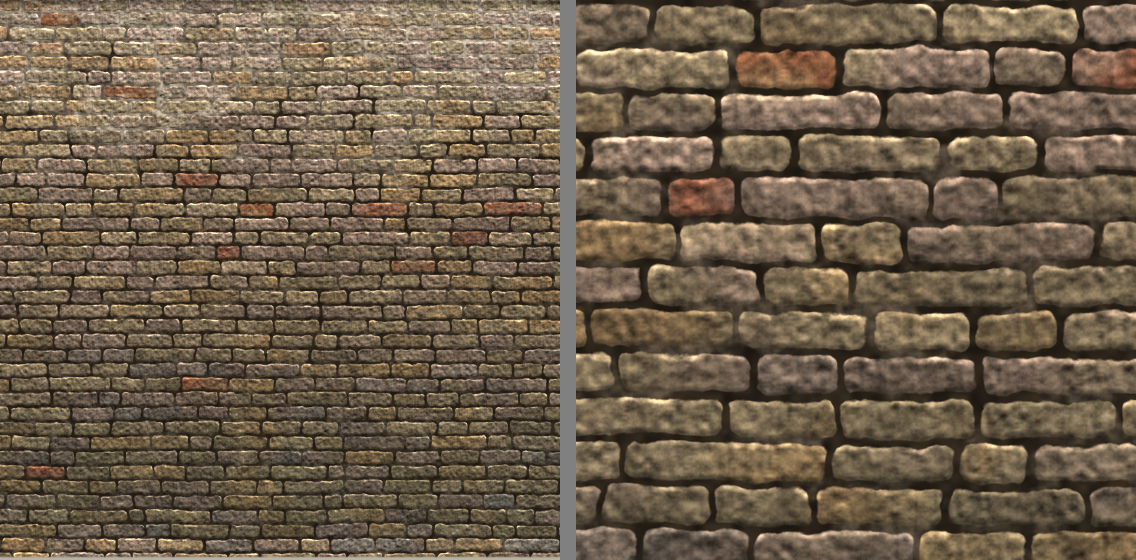
Left, the full canvas; right, a detail of the centre.
This texture is drawn by a Shadertoy shader. Its source:

```glsl
// Weathered brick wall: irregular courses, pale and limey above, sooty below.

const float COURSE = 0.0261;       // height of one course
const float TOP_GAP = 0.021;       // height of the cut course at the top
const float LAST_COURSE = 36.0;
const float BRICKS = 13.0;         // bricks across, long and short mixed
const float LENGTH_JITTER = 0.62;
const float JOINT = 0.0015;        // half width of a joint
const float CORNER = 0.0055;
const float ROUGHNESS = 0.0058;    // wobble of the brick outlines
const float GRAIN = 0.6;
const float TINT = 0.6;            // strength of the colour of single bricks
const float RED_SHARE = 0.025;

const vec3 WALL_TOP = vec3(0.60, 0.535, 0.455);
const vec3 WALL_MIDDLE = vec3(0.475, 0.41, 0.34);
const vec3 WALL_BOTTOM = vec3(0.37, 0.335, 0.28);
const vec3 JOINT_DARK = vec3(0.16, 0.13, 0.095);
const vec3 JOINT_LIME = vec3(0.69, 0.64, 0.57);
const vec3 BRICK_RED = vec3(0.48, 0.27, 0.18);
const vec3 SILL = vec3(0.72, 0.69, 0.63);
const vec3 OCHRE = vec3(1.12, 1.00, 0.74);
const vec3 OLIVE = vec3(0.99, 0.99, 0.86);
const vec3 MAUVE = vec3(1.00, 0.94, 0.98);
const vec3 SLATE = vec3(0.80, 0.88, 1.00);
const vec3 RUST = vec3(1.14, 0.90, 0.72);

float hash(vec2 p) {
    return fract(sin(dot(p, vec2(127.1, 311.7))) * 43758.5453);
}

float noise(vec2 p) {
    vec2 i = floor(p), f = fract(p);
    f = f * f * (3.0 - 2.0 * f);
    return mix(mix(hash(i), hash(i + vec2(1, 0)), f.x),
               mix(hash(i + vec2(0, 1)), hash(i + vec2(1, 1)), f.x), f.y);
}

float fbm(vec2 p) {
    float sum = 0.0, amp = 0.5;
    for (int i = 0; i < 4; i++) {
        sum += amp * noise(p);
        p = p * 2.03 + 17.3;
        amp *= 0.5;
    }
    return sum / 0.9375;
}

// Position of the k-th upright joint of a course, in brick units
float jointAt(float k, float row) {
    return k + LENGTH_JITTER * (hash(vec2(mod(k, BRICKS), row + 7.0)) - 0.5);
}

float roundedBox(vec2 p, vec2 halfSize, float radius) {
    vec2 q = abs(p) - halfSize + radius;
    return length(max(q, 0.0)) + min(max(q.x, q.y), 0.0) - radius;
}

vec3 brickTint(float pick, float height) {
    vec3 warm = mix(OCHRE, RUST, smoothstep(0.72, 0.98, height) * 0.7);
    vec3 cool = mix(SLATE, MAUVE, smoothstep(0.1, 0.6, height));
    vec3 tint = mix(warm, OLIVE, smoothstep(0.15, 0.42, pick));
    tint = mix(tint, MAUVE, smoothstep(0.45, 0.7, pick));
    return mix(tint, cool, smoothstep(0.65, 0.85, pick));
}

void mainImage(out vec4 fragColor, in vec2 fragCoord) {
    vec2 uv = fragCoord / iResolution.xy;
    float pixel = 1.0 / iResolution.y;

    // Courses sag a little; joints wander
    vec2 p = uv;
    p.y += 0.004 * (noise(uv * vec2(11.0, 16.0)) - 0.5);
    p += ROUGHNESS * (vec2(fbm(uv * 80.0), fbm(uv * 80.0 + 41.0)) - 0.5);

    // Find the brick
    float course = (1.0 - p.y - TOP_GAP) / COURSE;
    float row = floor(course);
    float shift = 0.5 * mod(row, 2.0) + 0.4 * hash(vec2(row, 3.0));
    float x = p.x * BRICKS + shift;
    float k = floor(x);
    if (x < jointAt(k, row)) k -= 1.0;
    else if (x >= jointAt(k + 1.0, row)) k += 1.0;
    float left = jointAt(k, row), right = jointAt(k + 1.0, row);
    vec2 id = vec2(mod(k, BRICKS), row);
    vec2 center = vec2((0.5 * (left + right) - shift) / BRICKS, 1.0 - TOP_GAP - (row + 0.5) * COURSE);

    // Some bricks are more worn down than others
    vec2 local = p - center;
    float wear = 0.0012 * hash(id + 51.0);
    vec2 halfSize = vec2(0.5 * (right - left) / BRICKS, 0.5 * COURSE) - JOINT - wear;
    float dist = roundedBox(local, halfSize, CORNER);
    float brick = 1.0 - smoothstep(-0.0005 - 0.5 * pixel, 0.0005 + 0.5 * pixel, dist);

    // Wall shade by height; the lowest course is pale again
    float stain = fbm(uv * vec2(5.0, 7.0));
    float height = clamp(uv.y + 0.2 * (stain - 0.5), 0.0, 1.0);
    vec3 wall = mix(WALL_BOTTOM, WALL_MIDDLE, smoothstep(0.05, 0.65, height));
    wall = mix(wall, WALL_TOP, smoothstep(0.5, 0.95, height));
    if (row >= LAST_COURSE) wall = mix(WALL_MIDDLE, WALL_TOP, 0.2);

    // Brick colour, with a few red ones mostly in the middle courses
    float pick = hash(id + 11.0) * 0.6 + 0.7 * fbm(uv * 11.0 + 30.0) - 0.15;
    vec3 tint = mix(vec3(1.0), brickTint(pick, uv.y), TINT);
    vec3 face = wall * tint * (0.9 + 0.22 * hash(id + 23.0));
    float redBand = exp(-pow((center.y - 0.6) / 0.08, 2.0)) * smoothstep(0.25, 0.4, center.x);
    float red = step(hash(id + 37.0), RED_SHARE * (0.4 + 5.0 * redBand));
    face = mix(face, BRICK_RED, red * (0.2 + 0.6 * noise(uv * 60.0)));

    // Pitted surface lit from above, with flat streaks
    float pits = fbm(uv * 170.0) - fbm(uv * 170.0 + vec2(0.3, 0.7));
    float blotch = fbm(uv * vec2(60.0, 110.0)) - 0.5;
    float speckle = noise(uv * vec2(210.0, 300.0) + 9.0) - 0.5;
    float relief = 1.0 + GRAIN * (1.5 * pits + 0.9 * blotch + 0.6 * speckle);
    face *= relief;
    float edge = smoothstep(-0.0045, -0.001, dist);
    float glint = 0.25 + 0.6 * smoothstep(0.4, 0.7, fbm(uv * 70.0 + 13.0));
    face *= 1.0 + edge * (local.y > 0.0 ? glint : -0.3) * smoothstep(0.002, 0.009, abs(local.y));

    // Joints: soot below, patches of lime above, worn flush in places
    float lime = smoothstep(0.7, 1.02, uv.y + 0.6 * (fbm(uv * 14.0 + 5.0) - 0.5));
    vec3 joint = mix(JOINT_DARK, JOINT_LIME, lime) * (0.65 + 0.7 * noise(uv * 170.0));
    float flush = smoothstep(0.5, 0.7, fbm(uv * 42.0 + 80.0));
    joint = mix(joint, wall * 0.8 * relief, 0.7 * flush);
    vec3 color = mix(joint, face, brick);
    float smear = lime * smoothstep(0.55, 0.64, fbm(uv * vec2(50.0, 100.0) + 60.0));
    color = mix(color, JOINT_LIME * relief, 0.5 * smear);

    // Dirty top edge and pale sill
    color *= mix(0.62, 1.0, smoothstep(0.0, 0.016, 1.0 - uv.y));
    color = mix(color, SILL, 1.0 - smoothstep(0.003, 0.006 + pixel, uv.y));
    fragColor = vec4(clamp(color, 0.0, 1.0), 1.0);
}
```
